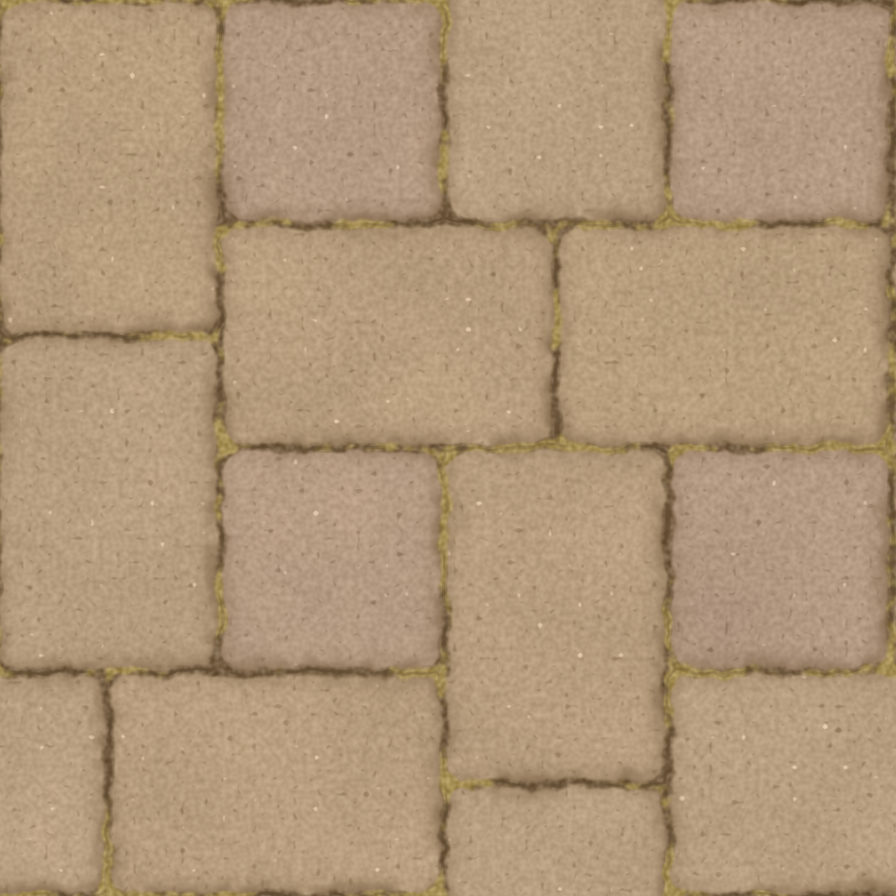
This texture is drawn by a Shadertoy shader. Its source:

```glsl
#define GRID 8.0          // layout units across the canvas
#define JOINT 0.035       // half width of a joint
#define CORNER 0.17       // corner radius of a stone
#define RAGGED 0.055      // wobble of the stone edges
#define GRAIN 0.075       // strength of the sandy grain
#define SAND vec3(0.725, 0.625, 0.515)
#define OCHRE vec3(0.715, 0.615, 0.480)
#define ROSE vec3(0.695, 0.590, 0.505)
#define WORN vec3(0.530, 0.430, 0.320)
#define SOIL vec3(0.370, 0.290, 0.190)
#define MOSS vec3(0.650, 0.560, 0.330)

// Half of the layout: left, top, width, height; it repeats shifted by (4, 4)
const vec4 STONES[6] = vec4[6](
    vec4(0, 0, 2, 3), vec4(2, 0, 2, 2), vec4(4, -1, 2, 3),
    vec4(6, 0, 2, 2), vec4(2, 2, 3, 2), vec4(5, 2, 3, 2));

float hash(vec2 p) {
    vec3 q = fract(p.xyx * 0.1031);
    q += dot(q, q.yzx + 33.33);
    return fract((q.x + q.y) * q.z);
}

float slope(vec2 cell, vec2 offset, float period) {
    float angle = 6.2832 * hash(mod(cell, period) + 7.0);
    return dot(vec2(cos(angle), sin(angle)), offset);
}

// Gradient noise that wraps with the layout; freq is a whole number
float noise(vec2 p, float freq) {
    p *= freq;
    vec2 i = floor(p), f = fract(p), e = vec2(1, 0);
    vec2 u = f * f * f * (f * (f * 6.0 - 15.0) + 10.0);
    float n = GRID * freq;
    return mix(mix(slope(i, f, n), slope(i + e, f - e, n), u.x),
               mix(slope(i + e.yx, f - e.yx, n), slope(i + 1.0, f - 1.0, n), u.x), u.y);
}

float roundedBox(vec2 p, vec2 halfSize, float radius) {
    vec2 q = abs(p) - halfSize + radius;
    return length(max(q, 0.0)) + min(max(q.x, q.y), 0.0) - radius;
}

void mainImage(out vec4 fragColor, in vec2 fragCoord) {
    vec2 uv = fragCoord / iResolution.y;
    float pixel = GRID / iResolution.y;
    vec2 p = GRID * vec2(uv.x, 1.0 - uv.y) + vec2(0.035, 0.0);
    vec2 wobble = vec2(noise(p, 3.0), noise(p + 3.7, 3.0))
                + 0.6 * vec2(noise(p, 8.0), noise(p + 5.3, 8.0));
    vec2 ragged = p + RAGGED * wobble;

    // Nearest and second nearest stone
    float nearest = 9.0, second = 9.0, id = 0.0, area = 6.0;
    vec2 local = vec2(0.0);
    for (int k = 0; k < 12; k++) {
        vec4 stone = STONES[k % 6];
        vec2 halfSize = 0.5 * stone.zw;
        vec2 center = stone.xy + halfSize + 4.0 * float(k / 6);
        vec2 q = mod(ragged - center + 0.5 * GRID, GRID) - 0.5 * GRID;
        float d = roundedBox(q, halfSize - JOINT, CORNER);
        if (d < nearest) {
            second = nearest;
            nearest = d;
            id = float(k);
            area = stone.z * stone.w;
            local = q / halfSize;
        } else {
            second = min(second, d);
        }
    }

    // Stone body: small stones are rosier, the others lean to ochre
    float tone = hash(vec2(id, 3.0));
    vec3 color = area < 5.0 ? mix(SAND, ROSE, 0.5 + 0.5 * tone) : mix(SAND, OCHRE, tone);
    float blotch = noise(p, 1.0) + 0.5 * noise(p, 3.0);
    color += 0.03 * blotch * vec3(1.0, 0.95, 0.8);

    // Sandy grain, dark pits and pale specks
    float grain = 0.6 * noise(p, 12.0) + 0.8 * noise(p, 22.0);
    color += GRAIN * grain;
    color -= 0.10 * smoothstep(0.30, 0.60, noise(p + 2.3, 14.0));
    color += 0.17 * smoothstep(0.46, 0.66, noise(p + 6.1, 11.0));

    // Worn rim, heavier on the right and lower sides
    float side = smoothstep(-0.8, 1.1, local.x + local.y);
    float patchy = clamp(0.65 + 0.9 * noise(p, 2.0) + 0.7 * noise(p, 7.0), 0.0, 1.0);
    float broad = smoothstep(-0.32, 0.02, nearest);
    float tight = smoothstep(-0.11, 0.02, nearest);
    color = mix(color, WORN, mix(0.25, 0.55, side) * patchy * broad * broad);
    color = mix(color, WORN, mix(0.30, 0.70, side) * patchy * tight);

    // Joint filling: moss gathers in patches and at the wide corners
    float mossy = smoothstep(-0.15, 0.30, noise(p + 1.7, 2.0) + 0.5 * noise(p, 9.0)
                                        + 4.0 * max(nearest, 0.0) - 0.08);
    vec3 filling = mix(mix(SOIL, WORN, 0.55), MOSS, mossy) + 0.16 * grain;
    float soft = max(pixel, 0.025);
    color = mix(color, filling, smoothstep(-soft, soft, nearest));

    // Thin broken crack along the seam
    float seam = 1.0 - smoothstep(0.01, 0.035 + pixel, second - nearest);
    float broken = smoothstep(-0.30, 0.25, noise(p + 4.9, 4.0));
    color = mix(color, SOIL, 0.75 * seam * broken * (1.0 - 0.6 * mossy));

    fragColor = vec4(clamp(color, 0.0, 1.0), 1.0);
}
```
